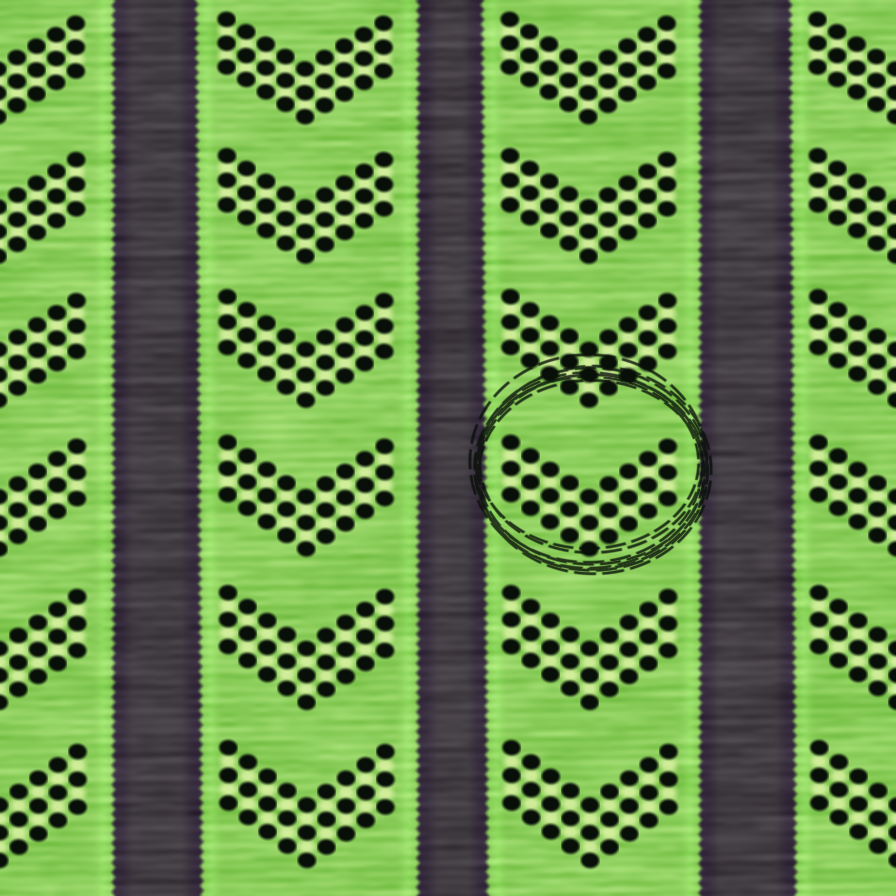
This pattern is drawn by a Shadertoy shader. Its source:

```glsl
// Woven green cloth with dark vertical bands and six rows of dotted chevrons,
// under a sketched dashed ring. Bands and dots come from folded coordinates,
// the weave from stretched value noise, and the ring from jittered ellipses.

const float PI = 3.14159265;
const float ROWS = 6.0;
const float THREADS = 92.0;
const float COLUMN_STEP = 0.0219;
const vec2 DOT_RADIUS = vec2(0.0102, 0.0086);

const vec3 GREEN = vec3(0.55, 0.81, 0.36);
const vec3 PALE = vec3(0.86, 0.95, 0.64);
const vec3 BAND_EDGE = vec3(0.21, 0.17, 0.24);
const vec3 BAND_CORE = vec3(0.26, 0.24, 0.26);
const vec3 INK = vec3(0.03, 0.06, 0.03);

float hash(vec2 p) {
    return fract(sin(dot(p, vec2(127.1, 311.7))) * 43758.5453);
}

float noise(vec2 p) {
    vec2 i = floor(p), f = fract(p);
    f = f * f * (3.0 - 2.0 * f);
    float low = mix(hash(i), hash(i + vec2(1, 0)), f.x);
    float high = mix(hash(i + vec2(0, 1)), hash(i + vec2(1, 1)), f.x);
    return mix(low, high, f.y);
}

// Coverage of a shape from its signed distance.
float fill(float d, float soft) {
    return 1.0 - smoothstep(-soft, soft, d);
}

float ellipseDistance(vec2 p, vec2 r) {
    float k = length(p / r);
    return k * (k - 1.0) / max(length(p / (r * r)), 1e-4);
}

// Signed distance to the closest band; outer bands are wider than the middle.
float bandDistance(vec2 p) {
    float i = clamp(round((p.x - 0.173) / 0.3294), 0.0, 2.0);
    float halfWidth = i == 1.0 ? 0.036 : 0.0465 + 0.002 * i;
    float spread = 0.003 * p.y;
    return abs(p.x - 0.173 - 0.3294 * i - spread) - halfWidth - spread;
}

// One chevron, measured from its tip: x = dark dots, y = pale gaps.
vec2 chevron(vec2 p, float rowStep, float soft) {
    float column = clamp(round(p.x / COLUMN_STEP), -4.0, 4.0);
    float x = p.x - column * COLUMN_STEP;
    float y = p.y + abs(column) * rowStep;
    float gap = 2.0 * rowStep;
    float dotY = y - gap * clamp(round(y / gap), -2.0, 0.0);
    float paleY = y - gap * (clamp(round(y / gap - 0.5), -2.0, -1.0) + 0.5);
    float dark = fill(ellipseDistance(vec2(x, dotY), DOT_RADIUS), soft);
    float pale = fill(ellipseDistance(vec2(x, paleY), DOT_RADIUS * 0.85), 2.0 * soft);
    return vec2(dark, pale);
}

// All chevrons; rows grow slightly taller and further apart downwards.
vec2 chevrons(vec2 p, float soft) {
    float side = p.x - 0.4985;
    float center = sign(side) * (abs(side) < 0.3294 ? 0.158 : 0.5015);
    float x = side - center;
    vec2 cover = vec2(0.0);
    for (float n = 0.0; n < ROWS; n++) {
        float tip = 0.1302 + 0.153 * n + 0.0026 * n * n;
        vec2 q = vec2(x - 0.0004 * n, p.y - tip - 0.025 * x);
        cover = max(cover, chevron(q, 0.0133 + 0.00043 * n, soft));
    }
    return cover;
}

// Overlapping dashed ellipses, each with its own size, offset and phase.
float sketchedRing(vec2 p, float soft) {
    float cover = 0.0;
    for (float i = 0.0; i < 8.0; i++) {
        vec2 jitter = vec2(hash(vec2(i, 1.0)), hash(vec2(i, 2.0))) - 0.5;
        vec2 q = p - vec2(0.659, 0.521) - jitter * vec2(0.009, 0.014);
        vec2 r = vec2(0.123 + 0.0013 * i, 0.096 + 0.0033 * i);
        float turn = atan(q.y / r.y, q.x / r.x) / (2.0 * PI);
        float phase = fract(turn * 26.0 + hash(vec2(i, 3.0)));
        float dash = fill(abs(phase - 0.5) - 0.39, 0.05);
        float line = fill(abs(ellipseDistance(q, r)) - 0.0016, soft);
        cover = max(cover, dash * line);
    }
    return cover;
}

void mainImage(out vec4 fragColor, in vec2 fragCoord) {
    vec2 p = fragCoord / iResolution.xy;
    p.y = 1.0 - p.y;
    float pixel = 1.0 / min(iResolution.x, iResolution.y);

    // Slightly slanted threads with uneven shading
    float thread = (p.y + 0.015 * p.x) * THREADS;
    float wave = sin(2.0 * PI * thread);
    float streak = noise(vec2(p.x * 16.0, thread * 1.3)) - 0.5;
    float fine = noise(vec2(p.x * 55.0, thread * 2.1) + 40.0) - 0.5;
    float weave = 0.025 * wave + 0.13 * streak + 0.06 * fine;

    // Cloth with a bright rim beside the bands
    float band = bandDistance(p) + 0.0013 * wave;
    float rim = exp(-pow((band - 0.011) / 0.007, 2.0));
    vec3 color = GREEN + weave * vec3(1.0, 0.65, 1.0) + rim * vec3(0.04, 0.06, 0.04);

    // Dotted chevrons
    vec2 marks = chevrons(p, max(0.0027, pixel));
    color = mix(color, PALE, 0.85 * marks.y);
    color = mix(color, INK, marks.x);

    // Bands fade from a violet edge to a grey core
    vec3 bandColor = mix(BAND_EDGE, BAND_CORE, smoothstep(0.006, 0.025, -band));
    bandColor += 0.6 * weave;
    color = mix(color, bandColor, fill(band, max(0.0035, pixel)));

    color = mix(color, INK, 0.8 * sketchedRing(p, max(0.0009, pixel)));
    fragColor = vec4(clamp(color, 0.0, 1.0), 1.0);
}
```
